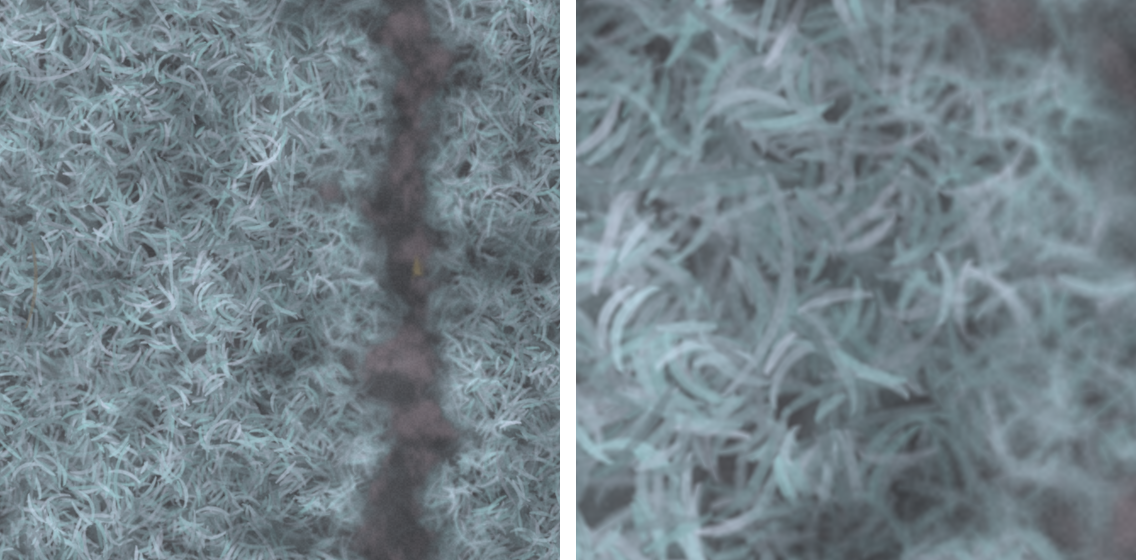
Left, the full canvas; right, a detail of the centre.
Reproduce this texture procedurally as a WebGL 2 fragment shader.

```glsl
#version 300 es
precision highp float;
// Blue-grey carpet pile: tufts of short curled fibres split by a dark, soft groove.
uniform vec2 u_resolution;
out vec4 fragColor;

const float PI = 3.14159265;
const int   LAYERS = 20;           // stacked sheets of short fibres
const float CELL = 0.048;          // one fibre per cell in every sheet
const float LONG_CELL = 0.13;      // spacing of the stray long fibres
const float FIBRE_WIDTH = 0.0034;  // half width at the middle
const float GROOVE_X = 0.727;
const float GROOVE_HALF = 0.018;
const float TUFT_ROWS = 3.2;       // tufts from bottom to top
const float SEAM_Y = 0.35;         // one seam between tufts
const float RIGHT_SHIFT = 0.12;    // seam offset beyond the groove
const vec2  FLECK_AT = vec2(0.748, 0.525);
const vec3  HOLLOW = vec3(0.275, 0.28, 0.295);
const vec3  BACKING = vec3(0.41, 0.385, 0.41);
const vec3  UNDERPILE = vec3(0.36, 0.40, 0.42);
const vec3  SHADE = vec3(0.315, 0.35, 0.37);
const vec3  PALE_TEAL = vec3(0.57, 0.74, 0.76);
const vec3  PALE_GREY = vec3(0.74, 0.78, 0.85);
const vec3  TAN = vec3(0.52, 0.47, 0.41);
const vec3  FLECK = vec3(0.55, 0.50, 0.38);

// Integer hash: three values in 0..1
vec3 hash3(ivec3 cell) {
    uvec3 v = uvec3(cell + 4096) * 1664525u + 1013904223u;
    v.x += v.y * v.z; v.y += v.z * v.x; v.z += v.x * v.y;
    v ^= v >> 16u;
    v.x += v.y * v.z; v.y += v.z * v.x; v.z += v.x * v.y;
    return vec3(v >> 8u) / 16777216.0;
}

float noise(vec2 p) {
    ivec2 i = ivec2(floor(p));
    vec2 f = fract(p);
    f = f * f * (3.0 - 2.0 * f);
    float a = hash3(ivec3(i, 901)).x, b = hash3(ivec3(i + ivec2(1, 0), 901)).x;
    float c = hash3(ivec3(i + ivec2(0, 1), 901)).x, d = hash3(ivec3(i + 1, 901)).x;
    return mix(mix(a, b, f.x), mix(c, d, f.x), f.y);
}

float fbm(vec2 p) {
    return 0.55 * noise(p) + 0.3 * noise(p * 2.1 + 7.3) + 0.15 * noise(p * 4.3 + 3.1);
}

float grooveCentre(float y) {
    return GROOVE_X + 0.03 * (noise(vec2(y * 3.5, 4.0)) - 0.5);
}

// Pile height: 0 in the groove, near 1 on the crown of a tuft
float pileHeight(vec2 p) {
    vec2 q = p + 0.09 * (vec2(fbm(p * 9.0), fbm(p * 9.0 + 31.0)) - 0.5);
    q += 0.025 * (vec2(noise(p * 45.0), noise(p * 45.0 + 17.0)) - 0.5);
    float side = q.x - grooveCentre(p.y);
    float shift = side > 0.0 ? RIGHT_SHIFT : 0.0;
    float gap = 0.5 + 0.5 * cos(2.0 * PI * TUFT_ROWS * (q.y - SEAM_Y + shift));
    float ridge = smoothstep(-0.02, 0.085, abs(side) - GROOVE_HALF - 0.03 * gap * gap);
    float nearGroove = smoothstep(0.35, 0.6, q.x) * (1.0 - 0.5 * smoothstep(0.72, 0.8, q.x));
    float seam = pow(gap, 6.0) * mix(0.2, 0.6, nearGroove);
    return ridge * (1.0 - seam) * (0.22 + 1.0 * fbm(p * 12.0 + 50.0));
}

// Coverage of a bent, tapered capsule centred on the origin
float fibreMask(vec2 p, float angle, float halfLength, float bend, float blur) {
    float c = cos(angle), s = sin(angle);
    p = vec2(c * p.x + s * p.y, c * p.y - s * p.x);
    p.y -= bend * (p.x * p.x - 0.3 * halfLength * halfLength);
    p.y /= sqrt(1.0 + 4.0 * bend * bend * p.x * p.x);
    float d = length(vec2(max(abs(p.x) - halfLength, 0.0), p.y));
    float along = min(abs(p.x) / halfLength, 1.0);
    float width = FIBRE_WIDTH * (1.0 - 0.5 * along * along);
    return 1.0 - smoothstep(width - blur, width + blur, d);
}

// Blend one sheet of fibres over the colour below it; sheets in pairs run parallel
vec3 addSheet(vec3 under, vec2 p, float cellSize, int id, float level, float height, float blur) {
    ivec2 home = ivec2(floor(p / cellSize));
    float visible = smoothstep(0.0, 0.35, height - 0.5 * level + 0.1);
    float strength = 0.85 * visible * FIBRE_WIDTH / (FIBRE_WIDTH + 0.3 * blur);
    for (int k = 0; k < 9; k++) {
        ivec2 cell = home + ivec2(k % 3 - 1, k / 3 - 1);
        vec3 place = hash3(ivec3(cell, id / 2));
        vec3 look = hash3(ivec3(cell, id + 200));
        vec2 offset = p - (vec2(cell) + place.xy) * cellSize;
        float halfLength = cellSize * mix(0.2, 0.62, look.x);
        float bend = (look.y - 0.5) * 1.7 / cellSize;
        float mask = fibreMask(offset, place.z * 2.0 * PI + 0.6 * look.z, halfLength, bend, blur);
        vec3 pale = mix(PALE_TEAL, PALE_GREY, fract(look.x * 17.0));
        float tone = 0.03 + 0.3 * level + 0.72 * look.z * (0.25 + height);
        under = mix(under, mix(SHADE, pale, clamp(tone, 0.0, 1.0)), mask * strength);
    }
    return under;
}

void main() {
    vec2 p = gl_FragCoord.xy / u_resolution;
    float height = pileHeight(p);
    float fromGroove = abs(p.x - grooveCentre(p.y));
    float defocus = 1.0 - smoothstep(0.03, 0.22, fromGroove);

    // Backing in the groove and dim wool below the fibres
    vec3 backing = mix(HOLLOW, BACKING, smoothstep(0.3, 0.75, fbm(p * vec2(24.0, 20.0))));
    vec3 wool = mix(HOLLOW, UNDERPILE, smoothstep(0.2, 0.75, fbm(p * 26.0 + 9.0)));
    vec3 colour = mix(backing, wool, smoothstep(0.03, 0.3, height));

    // Short fibres, from deep and blurred to sharper on top
    for (int i = 0; i < LAYERS; i++) {
        float level = float(i) / float(LAYERS - 1);
        float blur = 0.0022 + 0.003 * defocus + 0.0015 * (1.0 - level);
        vec2 shift = 0.37 * vec2(i / 2) + vec2(0.009, -0.006) * float(i % 2);
        colour = addSheet(colour, p + shift, CELL, i, level, height, blur);
    }
    // A few long strays
    colour = addSheet(colour, p, LONG_CELL, 60, 0.7, height, 0.002 + 0.003 * defocus);

    // Tan strand in the pile and yellowish fleck beside the groove
    float strand = fibreMask(p - vec2(0.06, 0.49), 1.5, 0.075, 2.0, 0.002);
    colour = mix(colour, TAN, 0.5 * strand);
    vec2 fleck = (p - FLECK_AT) / vec2(0.014, 0.03) + 0.9 * (noise(p * 60.0) - 0.5);
    colour = mix(colour, FLECK, 0.65 * (1.0 - smoothstep(0.1, 1.1, length(fleck))));

    // Light on the clumps, shade in their hollows, and fine grain
    float light = 0.72 + 0.36 * fbm(p * 6.0 + 70.0) + 0.28 * fbm(p * 15.0 + 20.0);
    colour *= light - 0.05 * smoothstep(0.7, 0.8, p.x);
    colour += 0.035 * (noise(p * 330.0) - 0.5);
    fragColor = vec4(colour, 1.0);
}
```
